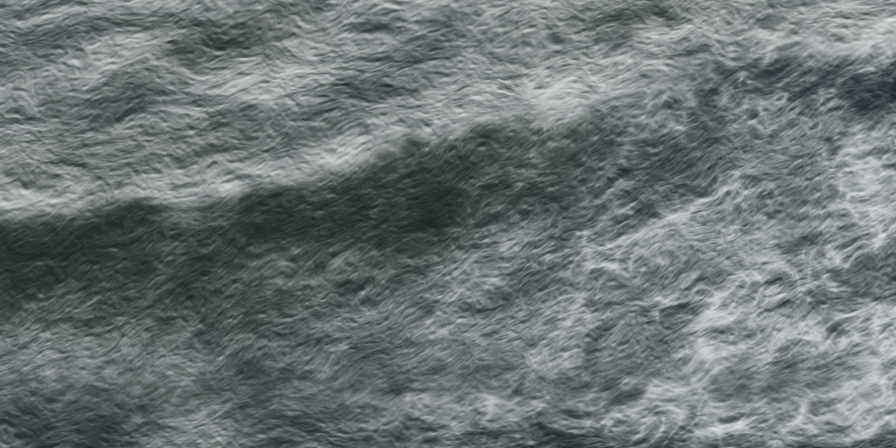
Give the GLSL for this texture, as a WebGL 2 fragment shader.

```glsl
#version 300 es
precision highp float;

uniform vec2 u_resolution;
out vec4 fragColor;

vec2 hashGradient(vec2 cell) {
  vec3 q = fract(vec3(cell.xyx) * vec3(0.1031, 0.1030, 0.0973));
  q += dot(q, q.yzx + 33.33);
  float angle = 6.2832 * fract((q.x + q.y) * q.z);
  return vec2(cos(angle), sin(angle));
}

float gradientNoise(vec2 p) {
  vec2 i = floor(p), f = fract(p);
  vec2 u = f * f * f * (f * (f * 6.0 - 15.0) + 10.0);
  vec2 e = vec2(0.0, 1.0);
  float a = dot(hashGradient(i), f);
  float b = dot(hashGradient(i + e.yx), f - e.yx);
  float c = dot(hashGradient(i + e.xy), f - e.xy);
  float d = dot(hashGradient(i + e.yy), f - e.yy);
  return mix(mix(a, b, u.x), mix(c, d, u.x), u.y);
}

vec2 rotate(vec2 p, float angle) {
  float c = cos(angle), s = sin(angle);
  return vec2(c * p.x + s * p.y, c * p.y - s * p.x);
}

vec2 warp(vec2 p, float scale, float amount) {
  return p + amount * vec2(gradientNoise(p * scale + 3.7), gradientNoise(p * scale + 41.3));
}

float ridge(float n) {
  return 1.0 - min(2.0 * abs(n), 1.0);
}

// Choppy ripples with one steep side, drawn out along one direction
float rippleHeight(vec2 p, float angle, float stretch) {
  vec2 q = rotate(p, angle) * vec2(stretch, 1.0) * 13.0;
  float sum = 0.0, weight = 1.0;
  for (int i = 0; i < 4; i++) {
    float n = gradientNoise(q);
    sum += weight * mix(ridge(n), 0.5 + n, 0.5);
    q = rotate(q, 0.13) * 2.0 + 17.3;
    weight *= 0.68;
  }
  return sum / 2.46;
}

// x: side light on the ripples, y: their height about the mean
vec2 rippleShade(vec2 p, float angle, float stretch) {
  float here = rippleHeight(p, angle, stretch);
  float ahead = rippleHeight(p + vec2(0.002, 0.0055), angle, stretch);
  return vec2(here - ahead, here - 0.53);
}

// Broken lacework of foam
float foamWeb(vec2 p) {
  vec2 q = warp(rotate(p, 0.5), 14.0, 0.03) * vec2(7.0, 15.0);
  float coarse = ridge(gradientNoise(q));
  float fine = ridge(gradientNoise(q * 2.3 + 9.1));
  float gaps = smoothstep(-0.35, 0.3, gradientNoise(q * 0.6 + 31.0));
  return (pow(coarse, 2.0) * 0.6 + pow(fine, 2.0) * 0.6) * mix(0.35, 1.2, gaps);
}

float crestLine(float x) {
  return 0.53 + 0.19 * smoothstep(0.4, 1.15, x) + 0.17 * smoothstep(1.0, 2.1, x);
}

float softSpot(vec2 p, vec2 centre, vec2 size) {
  vec2 q = rotate(p - centre, 0.12) / size;
  return exp(-dot(q, q));
}

void main() {
  vec2 p = gl_FragCoord.xy / u_resolution.y;
  vec2 w = warp(warp(p, 3.5, 0.06), 13.0, 0.025);
  float d = w.y - crestLine(w.x);
  float above = smoothstep(-0.03, 0.05, d);
  float right = smoothstep(0.7, 1.7, w.x - 0.3 * w.y + 0.1);

  // Dark face under the crest, bright back behind it
  float depth = mix(0.32, 0.17, smoothstep(1.2, 1.9, w.x));
  float face = (1.0 - smoothstep(-0.04, 0.03, d)) * smoothstep(-depth, -0.4 * depth, d);
  float glowWidth = mix(0.03, 0.08, smoothstep(0.3, 1.1, w.x));
  float glow = exp(-pow((d - 0.045) / glowWidth, 2.0));

  // Broad swell and hollows
  float swell = gradientNoise(rotate(w, 0.18) * vec2(2.4, 7.5) + 5.2);
  float patches = gradientNoise(rotate(w, 0.4) * vec2(3.5, 8.0) + 21.0);
  float hollows = softSpot(w, vec2(0.25, 0.645), vec2(0.19, 0.045))
                + softSpot(w, vec2(0.48, 0.90), vec2(0.14, 0.04))
                + softSpot(w, vec2(1.42, 0.95), vec2(0.13, 0.025));
  float bottomEdge = (1.0 - smoothstep(0.0, 0.05, w.y)) * smoothstep(0.8, 1.3, w.x);

  // Ripples: nearly level far off and at the foot, steeper on the slope
  vec2 r = warp(p, 7.0, 0.025);
  float steep = (1.0 - above) * smoothstep(0.02, 0.25, p.y);
  vec2 ripple = mix(rippleShade(r, 0.14, 0.48), rippleShade(r, 0.52, 0.52), steep);

  float foamAmount = mix(0.35, 1.0, right) * mix(1.0, 0.6, above);
  float foam = (foamWeb(p) - 0.33) * foamAmount;

  float light = -0.86 + 0.66 * above + 0.65 * right * (1.0 - above);
  light += 0.5 * glow - 1.05 * face - 0.9 * hollows - 1.0 * bottomEdge;
  light += (1.0 + 0.4 * above) * swell + 0.8 * patches;
  light += 6.6 * ripple.x + 2.0 * ripple.y + 1.6 * foam;

  // Soft tone curve, then green water and cool foam
  float tone = mix(0.12, 0.92, 1.0 / (1.0 + exp(-light)));
  vec3 colour = tone + mix(vec3(-0.034, 0.008, 0.008), vec3(-0.008, 0.002, 0.004), tone);
  float green = clamp(face * (1.0 - right) + hollows, 0.0, 1.0);
  colour += green * vec3(0.0, 0.006, -0.014);
  colour += right * (1.0 - above) * vec3(-0.003, 0.0, 0.014);
  fragColor = vec4(clamp(colour, 0.0, 1.0), 1.0);
}
```
